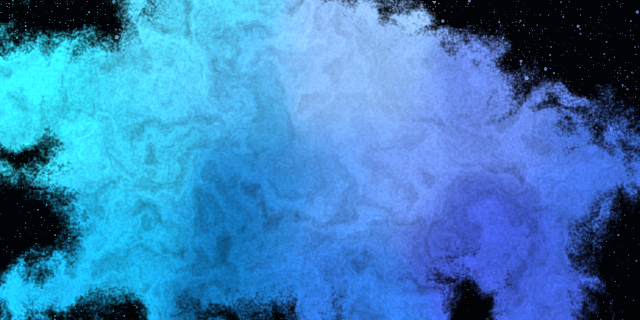
Give the GLSL for this background, as a WebGL 2 fragment shader.

```glsl
#version 300 es
precision highp float;
// Burst of cyan-to-indigo powder on black. Blended colour puffs tint the cloud,
// soft ellipses and a slanted edge cut it away, warped gradient noise shapes
// the wisps, and jittered grid cells scatter the flying grains.
uniform vec2 u_resolution;
out vec4 fragColor;

// Positions are in canvas heights: x from 0 to 2, y from 0 to 1.
const vec3 BACKDROP = vec3(0.008, 0.010, 0.025);
const float PUFF_RADIUS = 0.17;
const float EDGE_ROUGHNESS = 0.13;
const float WISP_CONTRAST = 0.55;
const float GRAIN_CONTRAST = 0.13;
const vec2 SLOPE_POINT = vec2(1.20, 1.0);
const vec2 SLOPE_NORMAL = vec2(-0.483, -0.876);

const int PUFFS = 15;
const vec2 PUFF_POS[PUFFS] = vec2[](
  vec2(0.15, 0.72), vec2(0.50, 0.90), vec2(0.45, 0.52), vec2(0.38, 0.18), vec2(0.72, 0.66),
  vec2(0.78, 0.46), vec2(0.70, 0.14), vec2(1.08, 0.74), vec2(1.02, 0.40), vec2(1.02, 0.08),
  vec2(1.30, 0.48), vec2(1.48, 0.28), vec2(1.60, 0.62), vec2(1.85, 0.42), vec2(1.65, 0.10));
const vec3 PUFF_COLOR[PUFFS] = vec3[](
  vec3(0.20, 0.87, 0.98), vec3(0.32, 0.82, 0.96), vec3(0.22, 0.80, 0.96),
  vec3(0.10, 0.70, 0.92), vec3(0.34, 0.74, 0.96), vec3(0.06, 0.43, 0.72),
  vec3(0.06, 0.45, 0.72), vec3(0.56, 0.74, 0.97), vec3(0.33, 0.59, 0.93),
  vec3(0.18, 0.46, 0.86), vec3(0.45, 0.60, 0.94), vec3(0.24, 0.33, 0.81),
  vec3(0.40, 0.53, 0.91), vec3(0.24, 0.42, 0.85), vec3(0.23, 0.35, 0.80));

// Gaps in the cloud: centre xy, radii zw
const int GAPS = 7;
const vec4 GAP[GAPS] = vec4[](
  vec4(0.12, 0.97, 0.25, 0.12), vec4(0.03, 0.28, 0.18, 0.17), vec4(0.11, 0.51, 0.05, 0.03),
  vec4(0.10, 0.00, 0.20, 0.04), vec4(0.84, 0.00, 0.08, 0.03), vec4(1.46, 0.00, 0.09, 0.13),
  vec4(2.08, 0.10, 0.26, 0.28));

vec2 hash2(vec2 p) {
  vec3 q = fract(p.xyx * vec3(0.1031, 0.1030, 0.0973));
  q += dot(q, q.yzx + 33.33);
  return fract((q.xx + q.yz) * q.zy);
}

float cornerSlope(vec2 cell, vec2 offset) {
  float angle = 6.2832 * hash2(cell).x;
  return dot(vec2(cos(angle), sin(angle)), offset);
}

float gradientNoise(vec2 p) {
  vec2 i = floor(p), f = fract(p);
  vec2 u = f * f * f * (f * (f * 6.0 - 15.0) + 10.0);
  vec2 e = vec2(1.0, 0.0);
  float low = mix(cornerSlope(i, f), cornerSlope(i + e, f - e), u.x);
  float high = mix(cornerSlope(i + e.yx, f - e.yx), cornerSlope(i + 1.0, f - 1.0), u.x);
  return mix(low, high, u.y);
}

float fbm(vec2 p) {
  float sum = 0.0, amplitude = 0.7;
  for (int i = 0; i < 5; i++) {
    sum += amplitude * gradientNoise(p);
    p = mat2(1.6, 1.2, -1.2, 1.6) * p + 17.3;
    amplitude *= 0.52;
  }
  return sum;
}

// Normalised Gaussian blend of the puff colours
vec3 puffColor(vec2 p) {
  vec4 sum = vec4(0.0);
  for (int i = 0; i < PUFFS; i++) {
    vec2 d = (p - PUFF_POS[i]) / PUFF_RADIUS;
    sum += vec4(PUFF_COLOR[i], 1.0) * exp(-dot(d, d));
  }
  return sum.rgb / max(sum.a, 1e-9);
}

// Approximate signed distance to the cloud edge, positive inside
float cloudDistance(vec2 p) {
  float dist = 0.7 * dot(p - SLOPE_POINT, SLOPE_NORMAL);
  for (int i = 0; i < GAPS; i++) {
    vec2 r = GAP[i].zw;
    dist = min(dist, (length((p - GAP[i].xy) / r) - 1.0) * min(r.x, r.y));
  }
  return dist;
}

// One jittered grain per cell; share is the fraction of cells that are filled
float grains(vec2 p, float scale, float share) {
  vec2 cell = floor(p * scale);
  vec2 pick = hash2(cell + 71.0);
  vec2 center = 0.3 + 0.4 * hash2(cell);
  float radius = mix(0.10, 0.26, pick.y * pick.y);
  float soft = scale / u_resolution.y;
  float d = length(fract(p * scale) - center);
  float disc = 1.0 - smoothstep(radius - 0.5 * soft, radius + 0.5 * soft, d);
  return disc * step(pick.x, share) * (0.35 + 0.65 * pick.y);
}

void main() {
  vec2 p = gl_FragCoord.xy / u_resolution.y;

  // Turbulence
  vec2 warp = vec2(fbm(p * 4.0), fbm(p * 4.0 + 41.0));
  float billow = fbm(p * 5.0 + 1.6 * warp);
  float wisp = 0.32 - abs(fbm(p * 7.0 + 2.2 * warp + 9.0));
  float dust = gradientNoise(p * 115.0) + 0.6 * gradientNoise(p * 61.0);

  // Cloud body, calmest in the pale centre
  float dist = cloudDistance(p + 0.05 * warp) + EDGE_ROUGHNESS * billow;
  float cover = smoothstep(-0.045, 0.055, dist + 0.03 * dust);
  float calm = exp(-dot(p - vec2(1.1, 0.72), p - vec2(1.1, 0.72)) * 8.0);
  float contrast = WISP_CONTRAST * (1.0 - 0.65 * calm);
  vec3 powder = puffColor(p + 0.09 * warp);
  powder *= 1.0 + contrast * (0.5 * billow + wisp - 0.16) + GRAIN_CONTRAST * dust * (1.0 - 0.6 * calm);
  vec3 color = mix(BACKDROP, powder, cover);

  // Flying grains: dense near the edge, thinning into the dark
  float nearEdge = exp(-abs(dist) * 13.0);
  float upper = smoothstep(0.35, 0.95, p.y);
  float share = 0.05 + 0.30 * nearEdge * (0.3 + 0.7 * upper);
  float fine = grains(p, 120.0, share * 1.3) + grains(p + 3.7, 75.0, share * 0.7);
  float coarse = grains(p + 8.1, 38.0, share * 0.3 * upper);
  vec3 grainColor = mix(powder, vec3(0.75, 0.90, 1.0), 0.35);
  float glow = fine * mix(0.65, 0.25, cover) + coarse * 0.8;
  color = mix(color, grainColor, clamp(glow, 0.0, 1.0));

  fragColor = vec4(clamp(color, 0.0, 1.0), 1.0);
}
```
